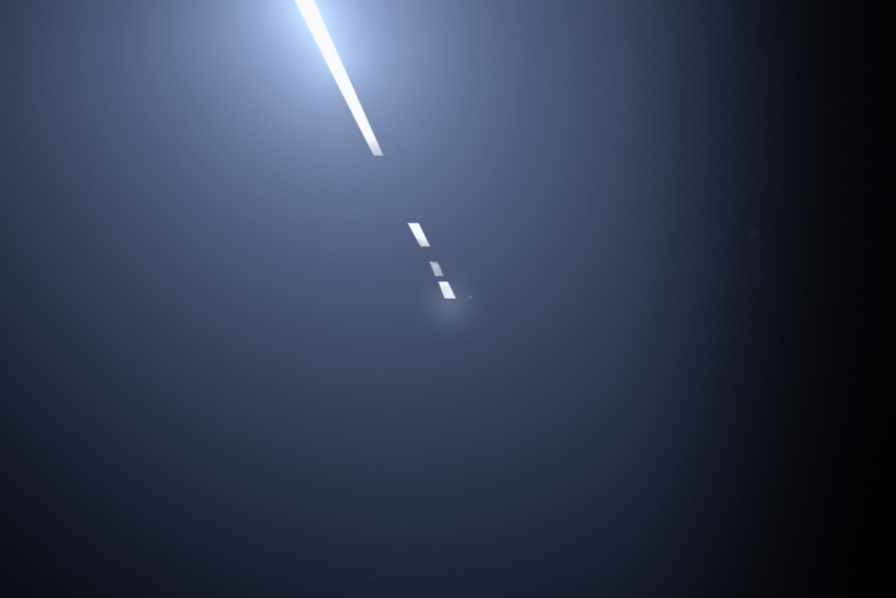
A Shadertoy shader for this background:

```glsl
const vec3 GLOW_BLUE = vec3(0.62, 0.71, 0.88);
const vec3 GLOW_FALLOFF = vec3(2.0, 1.92, 1.7);
const vec3 HALO_BLUE = vec3(0.24, 0.26, 0.25);
const vec3 STREAK_WHITE = vec3(0.97, 0.98, 1.0);
const vec2 BEAM_DIR = vec2(0.491, -0.871);

float hash(vec2 p) {
    return fract(sin(dot(p, vec2(127.1, 311.7))) * 43758.5453);
}

float noise(vec2 p) {
    vec2 i = floor(p), f = fract(p);
    f = f * f * (3.0 - 2.0 * f);
    float low = mix(hash(i), hash(i + vec2(1, 0)), f.x);
    float high = mix(hash(i + vec2(0, 1)), hash(i + vec2(1, 1)), f.x);
    return mix(low, high, f.y);
}

// Distance to a segment
float segmentDistance(vec2 p, vec2 a, vec2 b) {
    vec2 ab = b - a;
    return length(p - a - ab * clamp(dot(p - a, ab) / dot(ab, ab), 0.0, 1.0));
}

// Tapered bar with near-horizontal, feathered ends
float streak(vec2 p, vec2 a, vec2 b, float startWidth, float endWidth, float feather) {
    float t = (p.y - a.y) / (b.y - a.y);
    float across = abs(p.x - mix(a.x, b.x, t)) * abs(BEAM_DIR.y);
    float halfWidth = mix(startWidth, endWidth, clamp(t, 0.0, 1.0));
    float side = 1.0 - smoothstep(-feather, feather, across - halfWidth);
    float ends = max(p.y - a.y, b.y - p.y);
    return side * (1.0 - smoothstep(-feather, feather, ends));
}

// Broad glow, stretched along the beam
vec3 ambientGlow(vec2 p, vec2 center) {
    vec2 d = p - center;
    float along = dot(d, BEAM_DIR);
    float across = dot(d, vec2(-BEAM_DIR.y, BEAM_DIR.x));
    float stretch = mix(0.8, 1.3, smoothstep(-0.15, 0.15, along));
    float r = length(vec2(along / stretch, across));
    float outerShade = 1.0 - 0.55 * smoothstep(0.6, 1.15, r);
    return GLOW_BLUE * exp(-GLOW_FALLOFF * r) * outerShade;
}

float speck(vec2 p, vec2 center, float radius) {
    vec2 d = (p - center) / radius;
    return exp(-dot(d, d));
}

void mainImage(out vec4 fragColor, in vec2 fragCoord) {
    vec2 p = fragCoord / iResolution.y;
    float aspect = iResolution.x / iResolution.y;
    float feather = max(0.0022, 0.75 / iResolution.y);

    // Background falloff, darkest along the right edge
    vec3 color = ambientGlow(p, vec2(0.52, 0.98));
    color *= 1.0 - 0.8 * smoothstep(0.67, 1.0, p.x / aspect);

    // Halo around the long beam and the lower tip
    vec2 beamTop = vec2(0.504, 1.01), beamEnd = vec2(0.633, 0.740);
    float beamGlow = exp(-16.0 * segmentDistance(p, beamTop, mix(beamTop, beamEnd, 0.4)));
    color += HALO_BLUE * beamGlow;
    color += HALO_BLUE * 0.4 * speck(p, vec2(0.753, 0.492), 0.035);

    // Long beam
    float beam = streak(p, beamTop, beamEnd, 0.0145, 0.007, feather);
    beam *= mix(0.6, 1.0, smoothstep(0.738, 0.775, p.y));

    // Broken reflections with mottled brightness
    float mottling = noise(p * 110.0);
    float upper = streak(p, vec2(0.691, 0.627), vec2(0.711, 0.588), 0.008, 0.007, feather);
    upper *= mix(0.45 + 0.4 * mottling, 1.0, smoothstep(0.588, 0.607, p.y));
    float middle = streak(p, vec2(0.725, 0.562), vec2(0.735, 0.538), 0.006, 0.006, feather);
    middle *= 0.3 + 0.5 * mottling;
    float lower = streak(p, vec2(0.741, 0.529), vec2(0.753, 0.501), 0.007, 0.008, feather);
    lower *= 0.85 + 0.15 * mottling;
    float light = max(max(beam, upper), max(middle, lower));
    color = mix(color, STREAK_WHITE, light);

    // Faint dust and fine grain
    float dust = speck(p, vec2(0.787, 0.503), 0.003) + speck(p, vec2(1.26, 0.61), 0.008) * 0.3;
    color += 0.12 * dust * GLOW_BLUE;
    color += 0.008 * (noise(p * 300.0) - 0.5);

    fragColor = vec4(clamp(color, 0.0, 1.0), 1.0);
}
```
